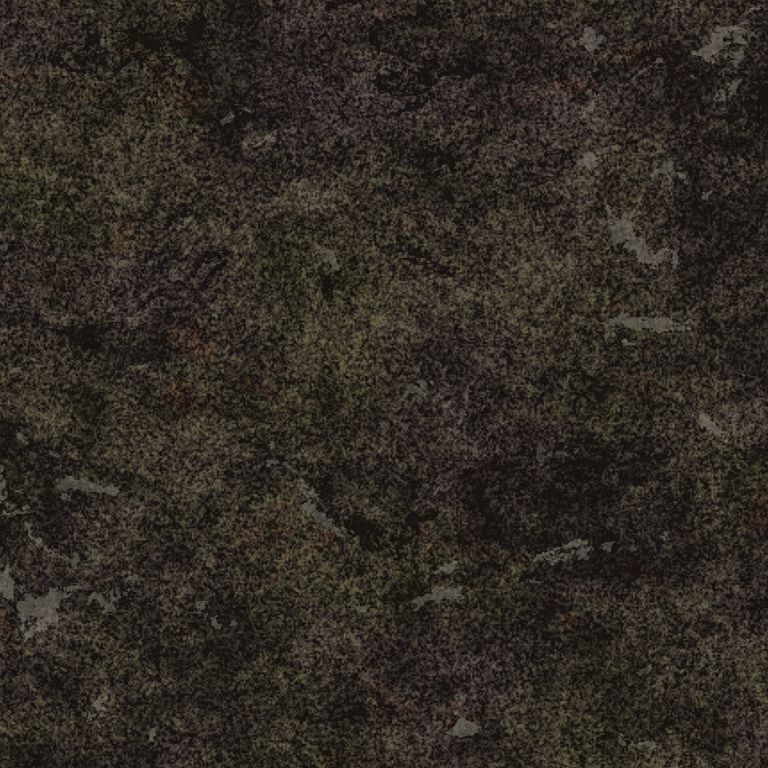
Write a WebGL 2 fragment shader that draws this texture.

```glsl
#version 300 es
precision highp float;

uniform vec2 u_resolution;
out vec4 fragColor;

float hash(vec2 p) {
    vec3 q = fract(p.xyx * vec3(0.1031, 0.1030, 0.0973));
    q += dot(q, q.yzx + 33.33);
    return fract((q.x + q.y) * q.z);
}

float noise(vec2 p) {
    vec2 cell = floor(p);
    vec2 f = fract(p);
    f = f * f * (3.0 - 2.0 * f);
    return mix(mix(hash(cell), hash(cell + vec2(1, 0)), f.x),
               mix(hash(cell + vec2(0, 1)), hash(cell + vec2(1, 1)), f.x), f.y);
}

// Each octave is rotated to hide the noise lattice
float fbm(vec2 p) {
    float sum = 0.0, amp = 0.5, total = 0.0;
    for (int i = 0; i < 6; i++) {
        sum += amp * noise(p);
        total += amp;
        p = mat2(1.6, 1.2, -1.2, 1.6) * p + 17.3;
        amp *= 0.6;
    }
    return sum / total;
}

// Rock relief, stretched along the horizontal strata
float relief(vec2 p) {
    return fbm(p * vec2(5.0, 10.0) + 61.0);
}

// Thin broken fissures with a soft shadow on one side
float fissures(vec2 p) {
    float level = fbm(p * vec2(2.6, 7.0) + 140.0) - 0.5;
    float line = 1.0 - smoothstep(0.0, 0.01, abs(level));
    float shadow = smoothstep(-0.06, 0.0, level) * (1.0 - smoothstep(0.0, 0.008, level));
    float broken = smoothstep(0.5, 0.64, fbm(p * 6.0 + 83.0));
    return broken * (0.4 * line + 0.45 * shadow);
}

// Small pale flakes with crumbled edges, gathered in a few regions
float bareSpots(vec2 p, float grain) {
    float region = smoothstep(0.55, 0.85, noise(p * 3.4 + 23.0));
    float shape = fbm(p * vec2(17.0, 22.0) + 205.0) + 0.13 * region + 0.05 * grain;
    return smoothstep(0.725, 0.775, shape);
}

void main() {
    vec2 uv = gl_FragCoord.xy / min(u_resolution.x, u_resolution.y);
    vec2 warp = vec2(fbm(uv * 6.0 + 31.0), fbm(uv * 6.0 + 47.0)) - 0.5;
    vec2 p = uv + 0.12 * warp;

    // Stains, mottling and gritty speckle
    float broad = fbm(p * vec2(4.0, 6.5) + 3.0) - 0.5;
    float mottle = fbm(p * vec2(26.0, 32.0) + 11.0) - 0.5;
    float streaks = fbm(p * vec2(22.0, 7.0) + 77.0) - 0.5;
    vec2 turned = mat2(0.8, 0.6, -0.6, 0.8) * uv;
    float grain = 0.45 * noise(turned * 230.0) + 0.55 * noise(uv * 430.0 + 50.0) - 0.5;
    float slope = relief(p) - relief(p + vec2(-0.003, 0.005));

    float tone = 0.43 + 0.72 * broad + 0.75 * mottle + 0.3 * streaks + 0.8 * slope;
    tone += grain * mix(0.9, 1.6, smoothstep(0.1, 0.5, tone));
    tone -= fissures(p);
    tone = max(tone, 0.05 + 0.15 * (grain + 0.3));
    vec3 color = mix(vec3(0.068, 0.054, 0.05), vec3(0.355, 0.326, 0.262), min(tone, 1.15));

    // Faint olive, violet and rusty discolouration
    float hue = fbm(uv * vec2(5.0, 8.0) + 300.0) - 0.5 + 0.25 * (noise(uv * 260.0 + 90.0) - 0.5);
    color *= 1.0 + hue * vec3(0.03, -0.1, 0.36);
    float rust = smoothstep(0.64, 0.8, fbm(uv * vec2(12.0, 16.0) + 410.0));
    color *= mix(vec3(1.0), vec3(1.14, 0.96, 0.94), rust);

    // Bare stone keeps only faint speckle
    vec3 stone = vec3(0.36, 0.345, 0.305) * (1.0 + 0.45 * grain + 0.6 * mottle);
    color = mix(color, stone, 0.85 * bareSpots(p, grain));

    fragColor = vec4(color, 1.0);
}
```
